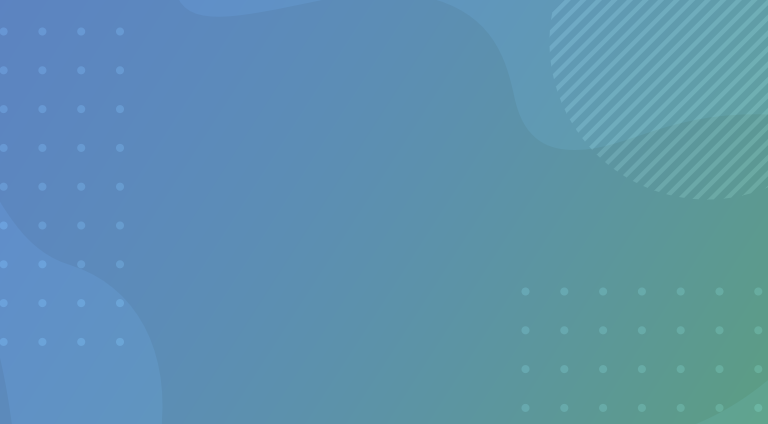
A WebGL 1 fragment shader for this background:

```glsl
precision highp float;
// Blue to green gradient with soft wavy blobs, dot grids and a striped disc.

uniform vec2 u_resolution;

const float CANVAS_WIDTH = 7.68;
const float DOT_PITCH = 0.388;
const float DOT_RADIUS = 0.04;
const float STRIPE_PITCH = 0.11;
const float STRIPE_SHARE = 0.4;
const int CURVE_STEPS = 16;

const vec3 BLOB_TINT = vec3(0.015, 0.028, 0.042);
const vec3 DOT_TINT = vec3(0.045, 0.07, 0.075);
const vec3 STRIPE_TINT = vec3(0.06, 0.065, 0.06);

// Coverage of a shape from its signed distance, one pixel wide.
float coverage(float dist, float pixel) {
  return clamp(0.5 - dist / pixel, 0.0, 1.0);
}

// Diagonal gradient: blue falls faster towards the end than green rises.
vec3 background(vec2 p) {
  float s = clamp(dot(p, vec2(0.84, 0.54)) / 8.73, 0.0, 1.0);
  return vec3(0.36, 0.515 + 0.1 * s, 0.755 - 0.245 * pow(s, 1.8));
}

vec2 bezier(vec2 a, vec2 b, vec2 c, vec2 d, float t) {
  float u = 1.0 - t;
  return u * u * u * a + 3.0 * u * u * t * b + 3.0 * u * t * t * c + t * t * t * d;
}

// Adds a curve to an outline: x is the nearest distance, y flips sign
// for every part of the curve that lies straight above p.
vec2 trace(vec2 outline, vec2 p, vec2 a, vec2 b, vec2 c, vec2 d) {
  vec2 start = a;
  for (int i = 1; i <= CURVE_STEPS; i++) {
    vec2 end = bezier(a, b, c, d, float(i) / float(CURVE_STEPS));
    vec2 edge = end - start;
    vec2 q = p - start;
    float along = clamp(dot(q, edge) / dot(edge, edge), 0.0, 1.0);
    outline.x = min(outline.x, length(q - along * edge));
    if ((start.x > p.x) != (end.x > p.x) && q.y > edge.y * q.x / edge.x) {
      outline.y = -outline.y;
    }
    start = end;
  }
  return outline;
}

// Signed distance to all blobs; the top curve spans the whole width.
float blobs(vec2 p) {
  vec2 o = vec2(100.0, -1.0);
  // Top edge: shallow wave, then the large corner wave
  o = trace(o, p, vec2(-1.0, -0.1), vec2(0.0, -0.1), vec2(1.0, -0.1), vec2(1.75, -0.1));
  o = trace(o, p, vec2(1.75, -0.1), vec2(1.85, 0.3), vec2(2.35, 0.18), vec2(3.22, 0.0));
  o = trace(o, p, vec2(3.22, 0.0), vec2(3.6, -0.1), vec2(3.9, -0.15), vec2(4.3, -0.02));
  o = trace(o, p, vec2(4.3, -0.02), vec2(4.95, 0.15), vec2(5.07, 0.62), vec2(5.15, 1.0));
  o = trace(o, p, vec2(5.15, 1.0), vec2(5.25, 1.42), vec2(5.5, 1.5), vec2(5.75, 1.5));
  o = trace(o, p, vec2(5.75, 1.5), vec2(6.3, 1.5), vec2(6.7, 1.08), vec2(7.8, 1.15));
  // Lower left blob and its inner edge
  o = trace(o, p, vec2(-0.3, 1.5), vec2(0.0, 2.0), vec2(0.2, 2.5), vec2(0.7, 2.65));
  o = trace(o, p, vec2(0.7, 2.65), vec2(1.35, 2.85), vec2(1.73, 3.5), vec2(1.6, 4.4));
  o = trace(o, p, vec2(-0.1, 3.2), vec2(0.05, 3.7), vec2(0.1, 4.1), vec2(0.14, 4.4));
  // Lower right corner
  o = trace(o, p, vec2(6.8, 4.3), vec2(7.1, 4.2), vec2(7.5, 4.0), vec2(7.9, 3.6));
  return o.x * o.y;
}

// Signed distance to a grid of dots starting at its first centre.
float dotGrid(vec2 p, vec2 first, vec2 count) {
  vec2 q = p - first;
  vec2 cell = clamp(floor(q / DOT_PITCH + 0.5), vec2(0.0), count - 1.0);
  return length(q - cell * DOT_PITCH) - DOT_RADIUS;
}

// Signed distance to rising diagonal stripes clipped by a disc.
float stripedDisc(vec2 p, vec2 centre, float radius) {
  float across = (p.x + p.y) * 0.7071 / STRIPE_PITCH;
  float stripe = (abs(fract(across) - 0.5) - 0.5 * STRIPE_SHARE) * STRIPE_PITCH;
  return max(stripe, length(p - centre) - radius);
}

void main() {
  // Canvas units, with y measured down from the top edge
  float pixel = CANVAS_WIDTH / u_resolution.x;
  vec2 p = vec2(gl_FragCoord.x, u_resolution.y - gl_FragCoord.y) * pixel;

  vec3 color = background(p);
  color += BLOB_TINT * coverage(blobs(p), pixel);

  float dots = min(dotGrid(p, vec2(0.036, 0.315), vec2(4.0, 9.0)),
                   dotGrid(p, vec2(5.255, 2.915), vec2(7.0, 4.0)));
  color += DOT_TINT * coverage(dots, pixel);

  float disc = stripedDisc(p, vec2(7.07, 0.42), 1.575);
  color += STRIPE_TINT * coverage(disc, pixel);

  gl_FragColor = vec4(color, 1.0);
}
```
